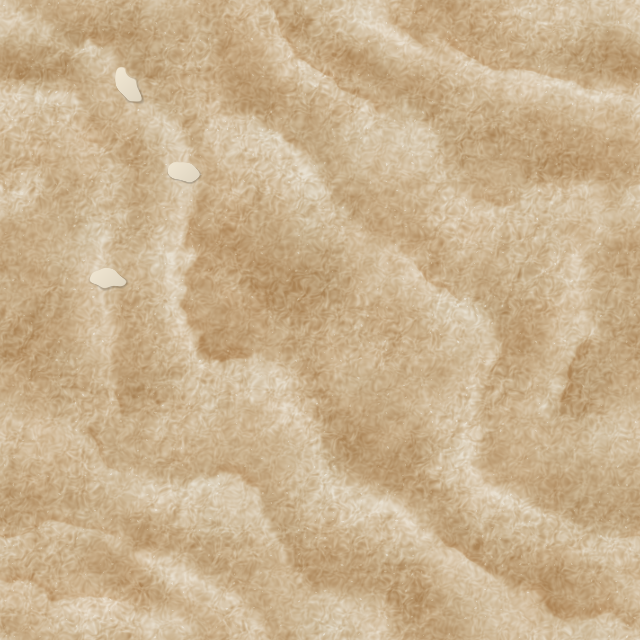
This texture is drawn by a three.js fragment shader. Its source:

```glsl
// Wind-rippled beach sand: two sets of warped diagonal ripples joined by a mask,
// with crisp crests and creases, then clotted grain, flecks, pits and shell chips.
// All noise lattices wrap and ripples repeat a whole number of times, so it tiles.
varying vec2 vUv;

float hash(vec2 p) {
  return fract(sin(dot(p, vec2(127.1, 311.7))) * 43758.5453);
}

// Gradient noise with a whole number of cells per tile
float corner(vec2 cell, vec2 offset, float cells, float seed) {
  float angle = 6.2832 * hash(mod(cell, cells) + seed * 17.37);
  return dot(vec2(cos(angle), sin(angle)), offset);
}

float noise(vec2 uv, float cells, float seed) {
  vec2 p = uv * cells;
  vec2 i = floor(p);
  vec2 f = p - i;
  vec2 s = f * f * f * (f * (f * 6.0 - 15.0) + 10.0);
  vec2 e = vec2(1.0, 0.0);
  float low = mix(corner(i, f, cells, seed), corner(i + e.xy, f - e.xy, cells, seed), s.x);
  float high = mix(corner(i + e.yx, f - e.yx, cells, seed), corner(i + e.xx, f - e.xx, cells, seed), s.x);
  return mix(low, high, s.y);
}

float fbm(vec2 uv, float cells, float seed) {
  float sum = 0.0;
  float amplitude = 0.5;
  for (int k = 0; k < 3; k++) {
    sum += amplitude * noise(uv, cells, seed + float(k));
    cells *= 2.0;
    amplitude *= 0.5;
  }
  return sum;
}

// Pale crest at 0, quick drop into the lee, slow climb to the next crest
float ripple(float phase, float lee) {
  float f = fract(phase);
  return 1.0 - smoothstep(0.0, lee, f) + smoothstep(lee, 0.97, f);
}

// Shortest offset to a point on the wrapping tile
vec2 wrapped(vec2 uv, vec2 center) {
  return fract(uv - center + 0.5) - 0.5;
}

void main() {
  vec2 uv = vUv;

  // Ripples
  float bend = 1.35 * noise(uv, 2.0, 1.0) + 0.65 * noise(uv, 5.0, 2.0) + 0.25 * fbm(uv, 16.0, 3.0);
  float broadPhase = dot(uv, vec2(3.0, 4.0)) + bend;
  float finePhase = dot(uv, vec2(4.0, 4.0)) + 1.2 * bend + 0.4;
  float lee = 0.27 + 0.3 * noise(uv, 4.0, 8.0);
  float mask = smoothstep(-0.02, 0.16, noise(uv, 3.0, 9.0));
  float ripples = mix(ripple(broadPhase, lee), ripple(finePhase, lee), mask);
  float strength = 0.44 + 0.45 * noise(uv, 4.0, 11.0);
  float tone = 0.51 + strength * (ripples - 0.52);

  // Narrow pale crests, and brown creases just behind some of them
  float crest = fract((mask < 0.5 ? broadPhase : finePhase) + 0.5) - 0.5;
  float settled = abs(2.0 * mask - 1.0);
  float ridge = exp(-pow(crest / 0.055, 2.0)) * settled;
  tone += 0.17 * ridge * smoothstep(-0.15, 0.25, noise(uv, 6.0, 12.0));
  float patches = smoothstep(0.0, 0.2, noise(uv, 5.0, 13.0)) * settled;
  float crease = smoothstep(0.07, 0.105, crest) * (1.0 - smoothstep(0.11, 0.22, crest)) * patches;
  tone -= 0.3 * crease;

  // Mottling
  tone += 0.6 * fbm(uv, 6.0, 15.0);
  float clots = noise(uv + 0.012 * noise(uv, 19.0, 20.0), 30.0, 21.0);
  tone += 0.38 * (0.16 - abs(clots));

  // Clotted grain, lit from the upper left
  vec2 grain = uv + 0.008 * vec2(noise(uv, 47.0, 41.0), noise(uv, 47.0, 43.0));
  vec2 toLight = vec2(-0.0022, 0.0022);
  float coarse = 0.5 + 0.5 * smoothstep(-0.2, 0.2, noise(uv, 9.0, 45.0));
  tone += 1.0 * coarse * (fbm(grain, 52.0, 23.0) - fbm(grain + toLight, 52.0, 23.0));
  tone += 0.45 * coarse * (0.16 - abs(noise(grain, 88.0, 27.0)));
  tone += 0.27 * noise(grain, 165.0, 29.0);

  // Irregular bright flecks, one in some cells
  vec2 cell = floor(uv * 72.0);
  vec2 id = mod(cell, 72.0);
  vec2 spot = 0.3 + 0.4 * vec2(hash(id + 3.1), hash(id + 7.7));
  vec2 away = uv * 72.0 - cell - spot;
  float size = 0.06 + 0.13 * hash(id + 5.3);
  float tilt = 6.2832 * hash(id + 8.9);
  float reach = length(away) + 0.7 * abs(dot(away, vec2(cos(tilt), sin(tilt))));
  float fleck = 1.0 - smoothstep(size * 0.6, size + 0.05, reach);
  tone += 0.3 * fleck * step(0.84, hash(id + 1.9));

  // Pits with a pale rim on the far side
  for (int k = 0; k < 9; k++) {
    float n = float(k);
    vec2 d = wrapped(uv, vec2(hash(vec2(n, 2.3)), hash(vec2(n, 6.1))));
    d += 0.018 * vec2(noise(uv, 40.0, 31.0), noise(uv, 40.0, 33.0));
    float r = 0.006 + 0.011 * hash(vec2(n, 9.4));
    tone -= 0.3 * exp(-dot(d, d) / (r * r));
    d += vec2(-0.8, 1.1) * r;
    tone += 0.2 * exp(-dot(d, d) / (0.4 * r * r));
  }

  // Sand colour, rosier along the creases and greyer in the mottles
  tone = clamp(tone, -0.15, 1.1);
  vec3 sand = mix(vec3(0.70, 0.56, 0.39), vec3(0.80, 0.705, 0.565), min(tone * 2.0, 1.0));
  sand = mix(sand, vec3(0.89, 0.845, 0.77), max(tone * 2.0 - 1.0, 0.0));
  float warmth = 0.5 * crease + 0.6 * noise(uv, 7.0, 35.0) + 0.45 * noise(grain, 26.0, 37.0);
  sand += vec3(0.016, -0.006, -0.016) * warmth;

  // Shell chips with a soft shadow
  for (int k = 0; k < 3; k++) {
    float n = float(k);
    vec2 d = wrapped(uv, vec2(hash(vec2(n, 14.2)), hash(vec2(n, 18.6))));
    float turn = -0.3 - 0.9 * hash(vec2(n, 21.5));
    mat2 spin = mat2(cos(turn), -sin(turn), sin(turn), cos(turn));
    vec2 radii = vec2(0.028, 0.018) * (0.65 + 0.35 * hash(vec2(n, 25.8)));
    float ragged = 0.7 * noise(uv, 42.0, 39.0);
    float chip = length(spin * d / radii) + ragged;
    float shadow = length(spin * (d + vec2(-0.002, 0.003)) / radii) + ragged;
    sand *= 1.0 - 0.18 * (1.0 - smoothstep(0.9, 1.15, shadow));
    vec3 shell = vec3(0.91, 0.87, 0.79) + 0.02 * (d.y - d.x) / radii.x;
    sand = mix(sand, shell, 1.0 - smoothstep(0.93, 1.04, chip));
  }

  gl_FragColor = vec4(sand, 1.0);
}
```
